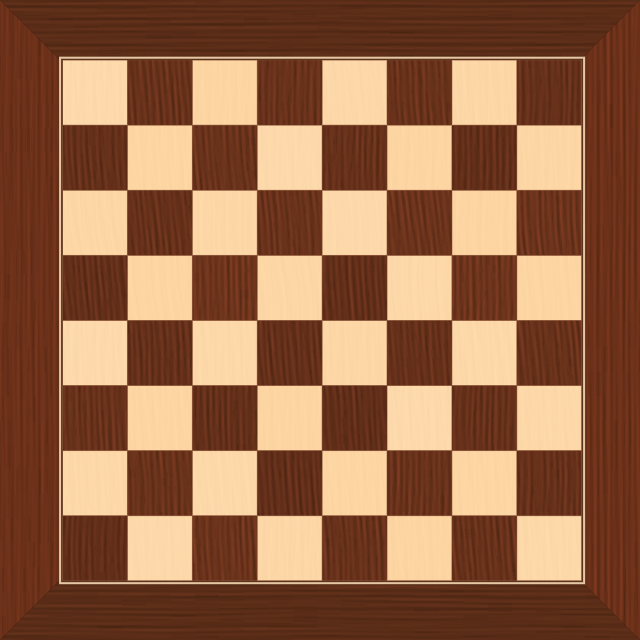
This pattern is drawn by a WebGL 2 fragment shader. Its source:

```glsl
#version 300 es
precision highp float;
// Wooden chequered board: eight by eight veneer squares, thin inlay, mitred frame.
#define SQUARES 8.0
#define BOARD_CENTER vec2(0.5033, 0.4993)
#define BOARD_HALF vec2(0.4057, 0.4069)
#define INLAY_INNER 0.0021
#define INLAY_OUTER 0.0053
#define SEAM_WIDTH 0.014
#define STRIPE_PERIOD 0.0096
#define WALNUT_DARK vec3(0.325, 0.155, 0.075)
#define WALNUT_LIGHT vec3(0.500, 0.235, 0.135)
#define MAPLE vec3(0.990, 0.842, 0.652)
#define INLAY_COLOR vec3(0.900, 0.780, 0.640)

uniform vec2 u_resolution;
out vec4 fragColor;

const float PI = 3.14159;

float hash(vec2 p) {
    return fract(sin(dot(p, vec2(127.1, 311.7))) * 4375.85);
}

// Fine fibres from layered sines; q.x runs across the grain, q.y along it.
float fibres(vec2 q, float seed) {
    float sum = 0.0;
    float frequency = 310.0;
    for (int i = 0; i < 4; i++) {
        float k = float(i);
        float drift = 1.3 * sin(q.y * (23.0 + 9.0 * k) + seed * 5.0 + k);
        sum += sin(q.x * frequency + drift + seed * (3.1 + k));
        frequency *= 1.43;
    }
    return sum * 0.25;
}

// Striped walnut; contrast sets how strongly the ribbons show.
vec3 walnut(vec2 q, float seed, float contrast) {
    float bend = 0.7 * sin(q.y * 31.0 + seed) + 0.9 * sin(q.x * 57.0 + seed * 2.0);
    float ribbon = sin(q.x * 2.0 * PI / STRIPE_PERIOD + bend + seed * 7.0);
    float strength = 0.75 + 0.25 * sin(q.x * 71.0 + q.y * 19.0 + seed);
    float tone = 0.5 + contrast * ribbon * strength + 0.26 * fibres(q, seed);
    // Short dark pores stretched along the grain.
    float pore = hash(floor(q * vec2(520.0, 75.0)) + floor(seed * 10.0));
    tone -= 0.16 * smoothstep(0.75, 1.0, pore);
    return mix(WALNUT_DARK, WALNUT_LIGHT, clamp(tone, 0.0, 1.0));
}

// Pale maple with faint streaks and a slight tint per square.
vec3 maple(vec2 q, float seed) {
    float streak = fibres(q, seed);
    float tint = sin(seed * 4.0);
    return MAPLE * (1.0 + 0.012 * streak) + vec3(0.0, 0.008, 0.018) * tint;
}

vec3 squares(vec2 uv, vec2 pixel) {
    vec2 side = 2.0 * BOARD_HALF / SQUARES;
    vec2 grid = (uv - BOARD_CENTER + BOARD_HALF) / side;
    vec2 cell = clamp(floor(grid), 0.0, SQUARES - 1.0);
    float seed = 10.0 * hash(cell + 3.0);

    // Each veneer piece leans a little differently.
    vec2 q = uv;
    q.x += (0.12 * hash(cell + 17.0) - 0.02) * (uv.y - (cell.y + 0.5) * side.y);
    vec3 darkWood = walnut(q, seed, 0.27) * mix(0.93, 1.05, hash(cell + 31.0));
    vec3 lightWood = maple(q, seed);

    // Soft square waves give smooth checker edges.
    vec2 wave = clamp(sin(PI * grid) * side / (PI * pixel) * 2.0, -1.0, 1.0);
    vec3 color = mix(lightWood, darkWood, 0.5 + 0.5 * wave.x * wave.y);

    // Brown glue seams between the pieces.
    vec2 gap = 0.5 - abs(fract(grid) - 0.5);
    float soft = pixel.y / side.y;
    float seam = 1.0 - smoothstep(0.0, max(SEAM_WIDTH, soft), min(gap.x, gap.y));
    return mix(color, vec3(0.46, 0.23, 0.13), 0.55 * seam);
}

vec3 frame(vec2 uv, vec2 pixel) {
    // Grain follows each rail; rails meet on the diagonals.
    vec2 edge = min(uv, 1.0 - uv);
    float across = smoothstep(-pixel.x, pixel.x, edge.x - edge.y);
    float rightSide = step(0.5, uv.x);
    float topSide = step(0.5, uv.y);
    vec3 upright = walnut(uv * vec2(1.0, 0.35), 2.0 + rightSide, 0.10 + 0.12 * rightSide);
    vec3 rail = walnut(uv.yx * vec2(1.0, 0.35), 5.0 + topSide, 0.17);
    upright *= vec3(1.03, 0.98, 0.94);
    rail *= vec3(0.86, 0.90, 0.88);
    vec3 color = mix(upright, rail, across);
    float miter = 1.0 - smoothstep(0.0, 0.0025, abs(edge.x - edge.y));
    return color * (1.0 - 0.10 * miter);
}

void main() {
    vec2 uv = gl_FragCoord.xy / u_resolution;
    vec2 pixel = 1.0 / u_resolution;
    vec2 outside = abs(uv - BOARD_CENTER) - BOARD_HALF;
    float d = max(outside.x, outside.y);
    float aa = 0.6 * max(pixel.x, pixel.y);

    // Stack from inside out: squares, dark line, pale inlay, frame.
    vec3 color = squares(uv, pixel);
    color = mix(color, vec3(0.36, 0.20, 0.12), smoothstep(-aa, aa, d));
    color = mix(color, INLAY_COLOR, smoothstep(-aa, aa, d - INLAY_INNER));
    color = mix(color, frame(uv, pixel), smoothstep(-aa, aa, d - INLAY_OUTER));
    fragColor = vec4(color, 1.0);
}
```
